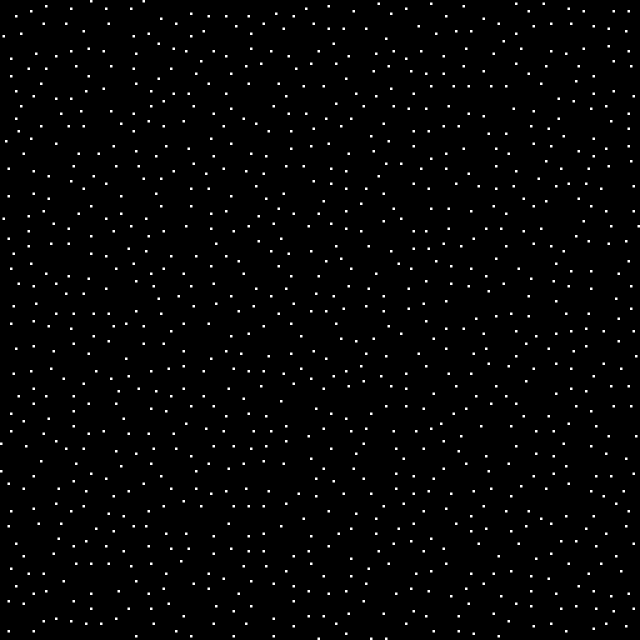
This pattern is drawn by a WebGL 1 fragment shader. Its source:

```glsl
precision highp float;

uniform vec2 u_resolution;

const float CELLS = 32.0;        // scatter cells per canvas side, one dot each
const float FINE_GRID = 256.0;   // dots snap to this grid and fill one square
const float JITTER = 0.96;       // random offset range within a cell
const float SPACING = 0.82;      // dots closer than this repel, in cells
const float REPULSION = 0.45;    // share of the overlap each dot gives way
const float REACH = 1.1;         // farthest a dot strays from its cell centre
const vec3 BACKGROUND = vec3(0.0);
const vec3 DOT_COLOR = vec3(1.0);

vec2 hash2(vec2 p) {
  vec3 q = fract(p.xyx * vec3(0.1031, 0.1030, 0.0973));
  q += dot(q, q.yzx + 33.33);
  return fract((q.xx + q.yz) * q.zy);
}

vec2 jittered(vec2 cell) {
  return cell + 0.5 + JITTER * (hash2(cell + 71.0) - 0.5);
}

// Displacement of a dot away from one neighbour; zero for the dot itself
vec2 repel(vec2 point, vec2 neighbour) {
  vec2 apart = point - neighbour;
  float dist = length(apart);
  return apart / max(dist, 1e-4) * max(SPACING - dist, 0.0) * REPULSION;
}

// Two relaxation passes turn the jittered grid into an even, irregular scatter
vec2 relaxedOnce(vec2 cell) {
  vec2 point = jittered(cell);
  vec2 push = vec2(0.0);
  for (int y = -1; y <= 1; y++) {
    for (int x = -1; x <= 1; x++) {
      push += repel(point, jittered(cell + vec2(x, y)));
    }
  }
  return point + push;
}

vec2 relaxedTwice(vec2 cell) {
  vec2 point = relaxedOnce(cell);
  vec2 push = vec2(0.0);
  for (int y = -1; y <= 1; y++) {
    for (int x = -1; x <= 1; x++) {
      push += repel(point, relaxedOnce(cell + vec2(x, y)));
    }
  }
  return point + push;
}

// Antialiased coverage of a square dot
float squareDot(vec2 offset, float halfSize, float pixel) {
  vec2 cover = clamp((halfSize - abs(offset)) / pixel + 0.5, 0.0, 1.0);
  return cover.x * cover.y;
}

void main() {
  float side = min(u_resolution.x, u_resolution.y);
  vec2 uv = gl_FragCoord.xy / side;
  vec2 home = floor(uv * CELLS);

  float coverage = 0.0;
  for (int y = -1; y <= 1; y++) {
    for (int x = -1; x <= 1; x++) {
      vec2 cell = home + vec2(x, y);
      vec2 fromCentre = abs(uv * CELLS - cell - 0.5);
      if (max(fromCentre.x, fromCentre.y) < REACH) {
        vec2 point = relaxedTwice(cell) / CELLS;
        vec2 snapped = (floor(point * FINE_GRID) + 0.5) / FINE_GRID;
        coverage = max(coverage, squareDot(uv - snapped, 0.5 / FINE_GRID, 1.0 / side));
      }
    }
  }

  gl_FragColor = vec4(mix(BACKGROUND, DOT_COLOR, coverage), 1.0);
}
```
